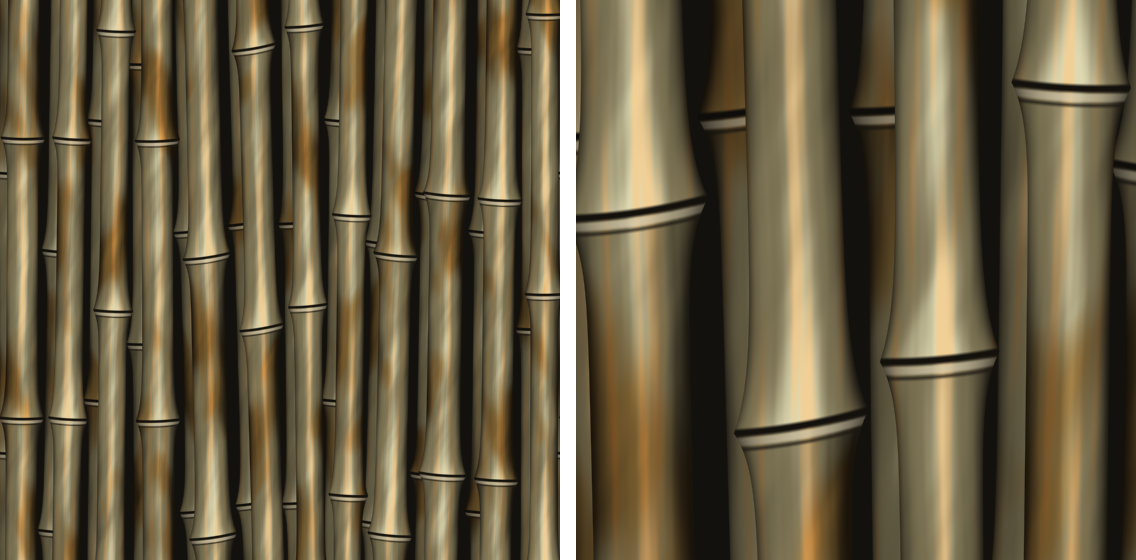
Left: the whole. Right: its middle third, enlarged.
A WebGL 2 fragment shader for this texture:

```glsl
#version 300 es
precision highp float;

uniform vec2 u_resolution;
out vec4 outColor;

// Layout, in units of the pitch between stalks
const int STALKS = 12;
const float NODE_SPACING = 6.0;
const float BODY_WIDTH = 0.325;
const float WIDTH_VARIATION = 0.035;
const float FLARE = 0.44;
const float REAR_OFFSET = -0.2;
const float REAR_LIGHT = 0.78;
const float NODE_BOW = 0.12;

// Lighting and wear
const float GRAIN = 0.075;
const float MOTTLE = 0.09;
const float STAIN = 0.8;

const vec3 GAP_COLOR = vec3(0.075, 0.068, 0.05);
const vec3 SHADE_COLOR = vec3(0.11, 0.095, 0.07);
const vec3 CANE_COLOR = vec3(0.49, 0.44, 0.33);
const vec3 PALE_COLOR = vec3(0.90, 0.85, 0.72);
const vec3 STAIN_TINT = vec3(0.92, 0.72, 0.42);
const vec3 COOL_TINT = vec3(0.97, 1.0, 0.97);
const vec3 WARM_TINT = vec3(1.05, 0.96, 0.82);

// Per stalk: sideways offset, lean, front node height, rear node height
const vec4 VARIATION[STALKS] = vec4[STALKS](
    vec4(-0.02, 0.06, 3.02, 2.28), vec4(0.0, 0.17, 3.01, 0.6),
    vec4(-0.07, 0.13, 5.32, 3.4), vec4(-0.12, -0.04, 2.97, 4.62),
    vec4(-0.06, -0.28, 0.48, 1.05), vec4(0.08, -0.34, 4.96, 1.22),
    vec4(0.09, -0.15, 5.43, 1.22), vec4(0.02, 0.15, 1.37, 3.4),
    vec4(-0.03, 0.25, 0.52, 0.77), vec4(0.05, 0.2, 1.81, 1.81),
    vec4(0.19, 0.15, 1.70, 1.01), vec4(0.17, 0.04, 5.68, 4.94));

float layeredSines(vec2 p) {
    float sum = 0.0;
    float amplitude = 0.5;
    for (int i = 0; i < 4; i++) {
        sum += amplitude * sin(p.x + 1.7 * sin(p.y + float(i)));
        p = p * vec2(1.8, 1.5) + vec2(0.3 * p.y, 1.3);
        amplitude *= 0.6;
    }
    return sum;
}

// Soft line of the given half thickness around zero
float band(float d, float thickness, float blur) {
    return 1.0 - smoothstep(thickness - blur, thickness + blur, abs(d));
}

// Color and coverage of one stalk; x is measured from its axis
vec4 stalk(float x, float y, float node, float tilt, float bodyWidth, float seed, float pixel) {
    // Signed height above the nearest node, along its tilted, bowed ring
    float ring = node + tilt * x + NODE_BOW * x * x;
    float h = mod(y - ring + 0.5 * NODE_SPACING, NODE_SPACING) - 0.5 * NODE_SPACING;
    float above = step(0.0, h);
    float flare = exp(-abs(h) * mix(4.2, 2.7, above));
    float halfWidth = bodyWidth * (1.0 + FLARE * flare);
    float u = x / halfWidth;

    // Fibres, brushed mottling and long stains
    float grain = layeredSines(vec2(x * 19.0 - y * 0.5 + seed * 7.0, y * 0.7 + seed));
    float mottle = layeredSines(vec2(x * 6.0 - y * 2.4 + seed * 3.0, y * 1.3 - seed));
    float along = layeredSines(vec2(y * 0.75 + seed * 5.3, x * 1.5 + seed));
    float stain = smoothstep(0.15, 0.85, along + 0.25 * mottle);

    // Rounded shading with a central sheen
    float roundness = pow(max(1.0 - u * u, 0.0), 0.7);
    float sheen = exp(-pow((u - 0.08) / 0.3, 2.0));
    float tone = 0.07 + 0.50 * roundness + 0.23 * sheen - 0.06 * u;
    tone += (GRAIN * grain + MOTTLE * mottle) * roundness;
    tone += flare * mix(-0.13, 0.2 * roundness, above);
    tone -= 0.09 * along + 0.06 * stain;

    vec3 color = mix(SHADE_COLOR, CANE_COLOR, smoothstep(0.0, 0.52, tone));
    color = mix(color, PALE_COLOR, smoothstep(0.48, 1.0, tone));
    float streak = smoothstep(-0.1, 0.6, grain + 0.6 * sheen - 0.3);
    color *= mix(COOL_TINT, WARM_TINT, streak);
    color *= mix(vec3(1.0), STAIN_TINT, STAIN * stain);

    // Node ring: groove, pale lip and fine crease
    float blur = max(0.016, 0.7 * pixel);
    vec3 lip = PALE_COLOR * (0.4 + 0.55 * roundness);
    color = mix(color, lip, 0.7 * band(h + 0.065, 0.03, blur));
    color = mix(color, SHADE_COLOR, 0.75 * band(h + 0.12, 0.012, blur));
    color = mix(color, SHADE_COLOR * 0.7, band(h, 0.026, blur));

    float coverage = clamp((halfWidth - abs(x)) / pixel + 0.5, 0.0, 1.0);
    return vec4(color, coverage);
}

void main() {
    vec2 p = gl_FragCoord.xy / u_resolution * float(STALKS);
    float pixel = 1.3 * float(STALKS) / u_resolution.x;
    vec3 color = GAP_COLOR;

    // Rear row first, then the front row; the extra stalk wraps around
    for (int row = 0; row < 2; row++) {
        float front = float(row);
        for (int i = 0; i <= STALKS; i++) {
            int k = i % STALKS;
            vec4 v = VARIATION[k];
            float axis = float(i) + 0.5 + v.x + v.y * (p.y / float(STALKS) - 0.5);
            float x = p.x - axis - REAR_OFFSET * (1.0 - front);
            if (abs(x) > 0.7) continue;
            float bodyWidth = BODY_WIDTH + WIDTH_VARIATION * cos(1.2566 * float(k - 4));
            float seed = float(k) * 1.7 + 0.9 * front;
            float tilt = 0.02 - 0.45 * v.y;
            vec4 cane = stalk(x, p.y, mix(v.w, v.z, front), tilt, bodyWidth, seed, pixel);
            color = mix(color, cane.rgb * mix(REAR_LIGHT, 1.0, front), cane.a);
        }
    }
    outColor = vec4(color, 1.0);
}
```
